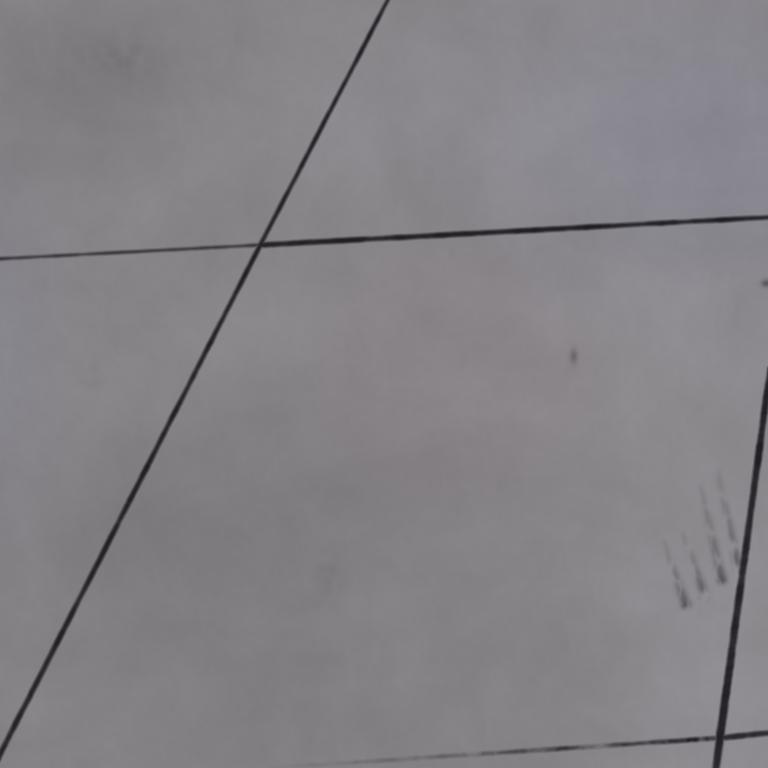
A WebGL 2 fragment shader for this texture:

```glsl
#version 300 es
precision highp float;
// Grey stone paving seen at a slant: four large slabs meet at narrow dark joints.
// Joints are tapered segments with soft uneven edges; the slab face is shaded by
// broad glows, layered sines and cellular grain, then marked with a few scuffs.
uniform vec2 u_resolution;
out vec4 outColor;

const vec3 SHADE_GREY = vec3(0.488, 0.478, 0.488);
const vec3 PALE_GREY = vec3(0.568, 0.561, 0.577);
const vec3 COOL_TINT = vec3(-0.006, -0.003, 0.020);
const vec3 WARM_TINT = vec3(0.008, -0.004, -0.002);
const vec3 JOINT_DARK = vec3(0.125, 0.117, 0.137);
const vec3 SCUFF_GREY = vec3(0.270, 0.265, 0.280);

vec2 hash2(vec2 cell) {
  vec2 q = vec2(dot(cell, vec2(127.1, 311.7)), dot(cell, vec2(269.5, 183.3)));
  return fract(sin(q) * 43758.5);
}

// Distance to the nearest jittered cell point.
float cellular(vec2 p) {
  vec2 cell = floor(p);
  float nearest = 2.0;
  for (int y = -1; y <= 1; y++) {
    for (int x = -1; x <= 1; x++) {
      vec2 neighbour = cell + vec2(x, y);
      nearest = min(nearest, length(neighbour + hash2(neighbour) - p));
    }
  }
  return nearest;
}

// Cloudy field in about -1..1 from rotated, warped sines.
float layeredSines(vec2 p) {
  float sum = 0.0;
  float weight = 0.5;
  mat2 turn = mat2(0.8, 0.6, -0.6, 0.8);
  for (int i = 0; i < 5; i++) {
    p = turn * p * 1.7 + vec2(1.3, 2.1);
    p += 0.6 * sin(p.yx * 0.8);
    sum += weight * sin(p.x) * sin(p.y);
    weight *= 0.68;
  }
  return sum;
}

float glow(vec2 p, vec2 centre, vec2 size) {
  vec2 d = (p - centre) / size;
  return exp(-dot(d, d));
}

// x: distance to segment ab, y: position along it from 0 to 1.
vec2 segment(vec2 p, vec2 a, vec2 b) {
  vec2 ab = b - a;
  float along = clamp(dot(p - a, ab) / dot(ab, ab), 0.0, 1.0);
  return vec2(length(p - a - ab * along), along);
}

// Joint coverage, with half width running from widths.x at a to widths.y at b.
float joint(vec2 p, vec2 a, vec2 b, vec2 widths, float soft) {
  vec2 s = segment(p, a, b);
  float uneven = layeredSines(p * 30.0);
  float halfWidth = mix(widths.x, widths.y, s.y) * (1.0 + 0.2 * uneven);
  float cover = 1.0 - smoothstep(halfWidth - soft, halfWidth + soft, s.x);
  return cover * (0.93 + 0.1 * uneven);
}

// Slab face: broad light and shade, mottling and fine grain.
vec3 slabColor(vec2 p) {
  float tone = 0.50 + 0.22 * (p.x - 0.5) + 0.16 * (p.y - 0.5);
  tone += 0.34 * glow(p, vec2(0.36, 0.59), vec2(0.13, 0.06));
  tone += 0.16 * glow(p, vec2(0.62, 0.88), vec2(0.25, 0.16));
  tone += 0.28 * glow(p, vec2(0.92, 0.14), vec2(0.15, 0.25));
  tone -= 0.26 * glow(p, vec2(0.36, 0.32), vec2(0.24, 0.17));
  tone -= 0.28 * glow(p, vec2(0.12, 0.92), vec2(0.17, 0.10));
  tone += 0.20 * layeredSines(p * vec2(2.4, 4.0));
  tone += 0.17 * layeredSines(p * vec2(6.0, 9.0) + 4.0);
  tone += 0.09 * layeredSines(p * vec2(26.0, 20.0) + 1.0);
  tone += 0.09 * (cellular(p * vec2(90.0, 70.0)) - 0.5);
  float cool = glow(p, vec2(0.92, 0.82), vec2(0.26, 0.18));
  cool += 0.7 * glow(p, vec2(0.0, 0.55), vec2(0.06, 0.2));
  float warm = glow(p, vec2(0.60, 0.52), vec2(0.22, 0.18));
  vec3 face = mix(SHADE_GREY, PALE_GREY, clamp(tone, -0.15, 1.15));
  return face + COOL_TINT * cool + WARM_TINT * warm;
}

// Broken slanting drag marks, darkest toward their lower ends.
float scuffs(vec2 p) {
  float mark = 0.0;
  float patches = smoothstep(0.85, 0.25, cellular(p * vec2(70.0, 45.0)));
  for (int i = 0; i < 4; i++) {
    float k = float(i);
    vec2 jitter = hash2(vec2(k, 7.0)) - 0.5;
    vec2 low = vec2(0.896 + 0.023 * k, 0.218 + 0.012 * k) + 0.012 * jitter;
    vec2 s = segment(p, low, low + vec2(-0.028, 0.105 + 0.06 * jitter.y));
    float streak = exp(-pow(s.x / mix(0.0065, 0.004, s.y), 2.0));
    mark = max(mark, streak * mix(0.8, 0.12, sqrt(s.y)));
  }
  return mark * patches;
}

void main() {
  vec2 p = gl_FragCoord.xy / u_resolution;
  float soft = max(0.0027, 0.8 / min(u_resolution.x, u_resolution.y));
  vec2 crossing = vec2(0.339, 0.681);
  vec2 corner = vec2(0.9375, 0.039);
  vec3 color = slabColor(p);

  // Faint stains, small chips and scuffs.
  float stain = glow(p, vec2(0.16, 0.925), vec2(0.05, 0.025));
  stain += glow(p, vec2(0.43, 0.25), vec2(0.02, 0.03)) + glow(p, vec2(0.12, 0.51), vec2(0.015));
  color -= 0.03 * stain * smoothstep(1.0, 0.1, cellular(p * 55.0));
  float chips = 0.45 * glow(p, vec2(0.747, 0.536), vec2(0.005, 0.010));
  chips += 0.7 * glow(p, vec2(0.998, 0.631), vec2(0.007, 0.005));
  color = mix(color, SCUFF_GREY, max(scuffs(p), chips));

  // Joints: long diagonal, cross joint, right edge and worn lower edge.
  float seams = joint(p, vec2(-0.009, 0.0), crossing, vec2(0.0037, 0.0029), soft);
  seams = max(seams, joint(p, crossing, vec2(0.505, 1.0), vec2(0.0029, 0.0026), soft));
  seams = max(seams, 0.8 * joint(p, vec2(0.0, 0.663), crossing, vec2(0.0021), soft));
  seams = max(seams, joint(p, crossing, vec2(1.0, 0.717), vec2(0.0034, 0.0029), soft));
  seams = max(seams, joint(p, corner, vec2(1.003, 0.52), vec2(0.0050, 0.0038), soft));
  seams = max(seams, joint(p, vec2(0.932, 0.0), corner, vec2(0.0048), soft));
  seams = max(seams, 0.9 * joint(p, corner, vec2(1.0, 0.0455), vec2(0.0034), soft));
  float wear = smoothstep(0.25, 0.95, p.x) * (0.7 + 0.6 * layeredSines(p * 32.0));
  seams = max(seams, wear * joint(p, vec2(0.35, 0.0), corner, vec2(0.0028), soft));
  outColor = vec4(mix(color, JOINT_DARK, clamp(seams, 0.0, 1.0)), 1.0);
}
```
